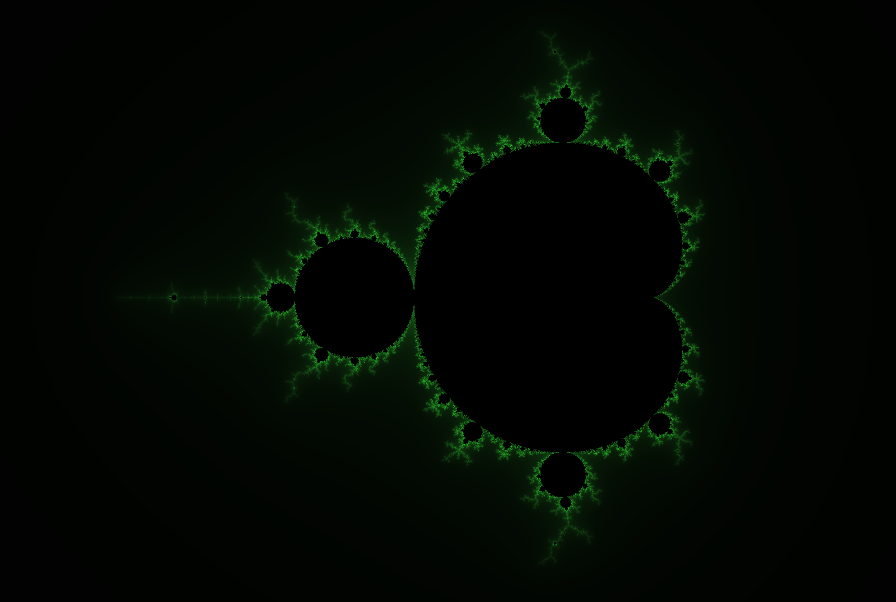
Reproduce this background procedurally as a WebGL 2 fragment shader.

```glsl
#version 300 es
precision highp float;
// Mandelbrot set in black with a green escape-time glow on a near-black field.

#define CENTER vec2(-0.608, -0.0147)  // complex point at the canvas centre
#define VIEW_HEIGHT 2.529             // height of the view in the complex plane
#define MAX_STEPS 112
#define BAILOUT 10.0
#define SAMPLES 2                     // antialiasing samples per axis
#define GREEN_GAIN 1.0
#define FAR_FADE 0.9                  // steps subtracted to darken the far field

uniform vec2 u_resolution;
out vec4 fragColor;

vec2 complexSquare(vec2 z) {
    return vec2(z.x * z.x - z.y * z.y, 2.0 * z.x * z.y);
}

// Smooth escape time scaled to 0..1; points that never escape give 0.
float escapeGlow(vec2 c) {
    vec2 z = vec2(0.0);
    for (int i = 1; i <= MAX_STEPS; i++) {
        z = complexSquare(z) + c;
        float radiusSquared = dot(z, z);
        if (radiusSquared > BAILOUT * BAILOUT) {
            float steps = float(i) + 1.0 - log2(0.5 * log2(radiusSquared));
            return clamp((steps - FAR_FADE) / float(MAX_STEPS), 0.0, 1.0);
        }
    }
    return 0.0;
}

// Green ramp whose red and blue lag behind as it brightens.
vec3 glowColor(float glow) {
    float green = GREEN_GAIN * glow;
    float tint = green * (0.3 - 0.15 * green);
    return vec3(tint, green, tint);
}

void main() {
    vec3 color = vec3(0.0);
    // Average a small grid of samples inside each pixel.
    for (int y = 0; y < SAMPLES; y++) {
        for (int x = 0; x < SAMPLES; x++) {
            vec2 offset = (vec2(x, y) + 0.5) / float(SAMPLES) - 0.5;
            vec2 p = (gl_FragCoord.xy + offset - 0.5 * u_resolution) / u_resolution.y;
            color += glowColor(escapeGlow(CENTER + VIEW_HEIGHT * p));
        }
    }
    fragColor = vec4(color / float(SAMPLES * SAMPLES), 1.0);
}
```
